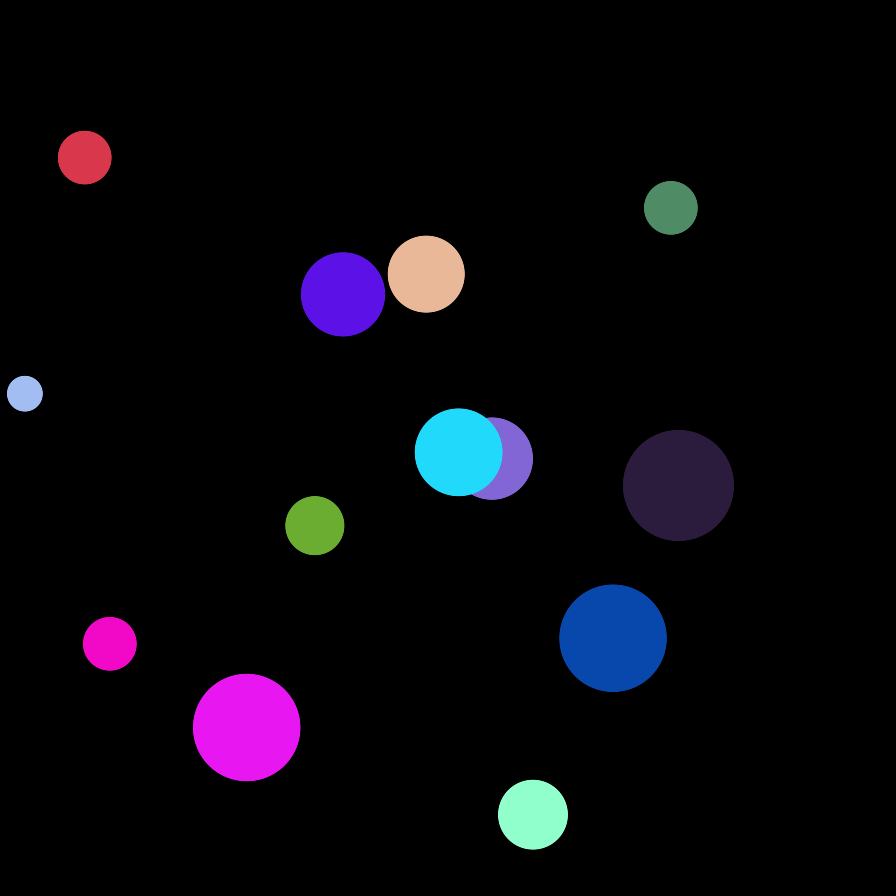
A WebGL 1 fragment shader for this background:

```glsl
precision highp float;
// Sparse flat coloured discs scattered over a black ground.

uniform vec2 u_resolution;

const int DISC_COUNT = 13;
const vec3 GROUND = vec3(0.0);
const vec2 PAIR_OFFSET = vec2(0.037, -0.007);

vec2 hash2(float n) {
  vec2 q = fract(n * vec2(0.1031, 0.1137) + vec2(0.37, 0.71));
  q += dot(q, q.yx + 19.19);
  return fract((q.xx + q.yx) * q.yy);
}

// Even low-discrepancy spread, loosened by random jitter.
vec2 scatter(float slot) {
  vec2 even = fract(0.5 + slot * vec2(0.7549, 0.5698));
  vec2 jitter = hash2(slot + 3.0) - 0.5;
  return 0.5 + 0.84 * (even - 0.5) + 0.14 * jitter;
}

float discMask(vec2 p, vec2 centre, float radius, float pixel) {
  float d = length(p - centre) - radius;
  return 1.0 - smoothstep(-0.5 * pixel, 0.5 * pixel, d);
}

void main() {
  float side = min(u_resolution.x, u_resolution.y);
  vec2 p = (gl_FragCoord.xy - 0.5 * u_resolution) / side + 0.5;
  float pixel = 1.0 / side;

  // Paint colours in rgb, disc radius in a.
  vec4 paint[DISC_COUNT];
  paint[0] = vec4(0.51, 0.40, 0.84, 0.046);  // violet
  paint[1] = vec4(0.13, 0.85, 0.98, 0.049);  // cyan
  paint[2] = vec4(0.91, 0.09, 0.95, 0.060);  // magenta
  paint[3] = vec4(0.63, 0.74, 0.95, 0.020);  // periwinkle
  paint[4] = vec4(0.03, 0.28, 0.67, 0.060);  // blue
  paint[5] = vec4(0.91, 0.72, 0.60, 0.043);  // peach
  paint[6] = vec4(0.42, 0.68, 0.19, 0.033);  // leaf green
  paint[7] = vec4(0.85, 0.22, 0.30, 0.030);  // red
  paint[8] = vec4(0.17, 0.11, 0.24, 0.062);  // dusk
  paint[9] = vec4(0.57, 1.00, 0.80, 0.039);  // mint
  paint[10] = vec4(0.36, 0.07, 0.90, 0.047); // indigo
  paint[11] = vec4(0.95, 0.03, 0.78, 0.030); // pink
  paint[12] = vec4(0.31, 0.55, 0.40, 0.030); // sage

  // The first two discs share a slot, so the second overlaps the first.
  vec3 colour = GROUND;
  for (int i = 0; i < DISC_COUNT; i++) {
    vec2 centre = scatter(max(float(i) - 1.0, 0.0));
    if (i == 0) centre += PAIR_OFFSET;
    colour = mix(colour, paint[i].rgb, discMask(p, centre, paint[i].a, pixel));
  }

  gl_FragColor = vec4(colour, 1.0);
}
```
